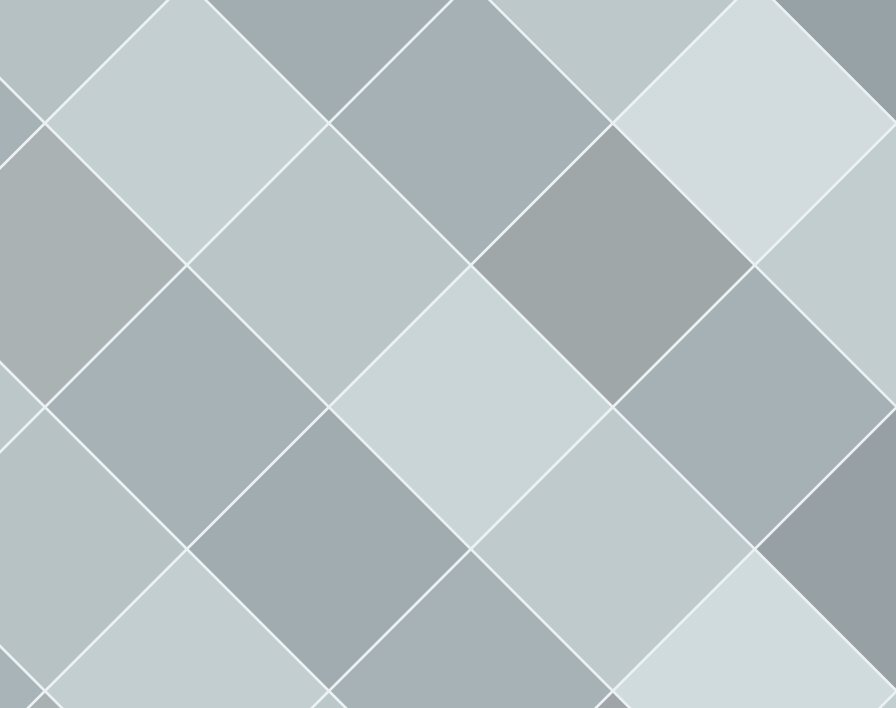
A Shadertoy shader for this pattern:

```glsl
// Diagonal checker of large flat tiles in cool greys, split by thin pale lines.
// The plane is rotated 45 degrees into a unit lattice; each tile takes its tone
// from the parity of its row and column plus a slow drift across the lattice.

const float TILE_DIAGONAL = 0.401;            // in canvas heights
const vec2  LATTICE_NODE  = vec2(0.665, 0.6255);
const float LINE_WIDTH    = 0.0037;
const vec3  LINE_COLOUR   = vec3(0.925, 0.945, 0.953);

// Tone = base + drift along the row + drift across the rows
const vec3 PALE_HIGH = vec3(0.850, 0.0120, 0.0147);
const vec3 PALE_LOW  = vec3(0.788, 0.0090, 0.0059);
const vec3 DEEP_HIGH = vec3(0.693, 0.0000, -0.0030);
const vec3 DEEP_LOW  = vec3(0.653, -0.0118, -0.0098);

// Offsets from the tone that give each kind of tile its hue
const vec3 PALE_TINT    = vec3(-0.043, 0.0, 0.010);
const vec3 DEEP_TINT    = vec3(-0.043, 0.0, 0.016);
const vec3 NEUTRAL_TINT = vec3(-0.025, 0.0, 0.011);

// Lattice coordinates: x runs down to the right, y up to the right
vec2 toLattice(vec2 p) {
    vec2 q = p - LATTICE_NODE;
    return vec2(q.x - q.y, q.x + q.y) / TILE_DIAGONAL;
}

vec3 tileColour(vec2 cell) {
    bool oddColumn = mod(cell.x, 2.0) > 0.5;
    bool paleRow = mod(cell.y, 2.0) > 0.5;

    if (paleRow) {
        vec3 pale = oddColumn ? PALE_LOW : PALE_HIGH;
        float tone = dot(pale, vec3(1.0, cell.x, cell.y));
        return vec3(tone) + PALE_TINT;
    }

    vec3 deep = oddColumn ? DEEP_HIGH : DEEP_LOW;
    float tone = dot(deep, vec3(1.0, cell.x, cell.y));
    // Every second deep tile on alternate columns loses its blue cast
    bool neutral = mod(cell.x - cell.y, 4.0) < 0.5;
    return vec3(tone) + (neutral ? NEUTRAL_TINT : DEEP_TINT);
}

// Distance to the closest lattice line, in canvas heights
float lineDistance(vec2 lattice) {
    vec2 toEdge = 0.5 - abs(fract(lattice) - 0.5);
    return min(toEdge.x, toEdge.y) * TILE_DIAGONAL * inversesqrt(2.0);
}

void mainImage(out vec4 fragColor, in vec2 fragCoord) {
    float pixel = 1.0 / iResolution.y;
    vec2 lattice = toLattice(fragCoord * pixel);

    vec3 colour = tileColour(floor(lattice));

    // Antialiased line coverage
    float inside = 0.5 * LINE_WIDTH - lineDistance(lattice);
    float coverage = clamp(0.5 + inside / pixel, 0.0, 1.0);
    colour = mix(colour, LINE_COLOUR, coverage);

    fragColor = vec4(colour, 1.0);
}
```
